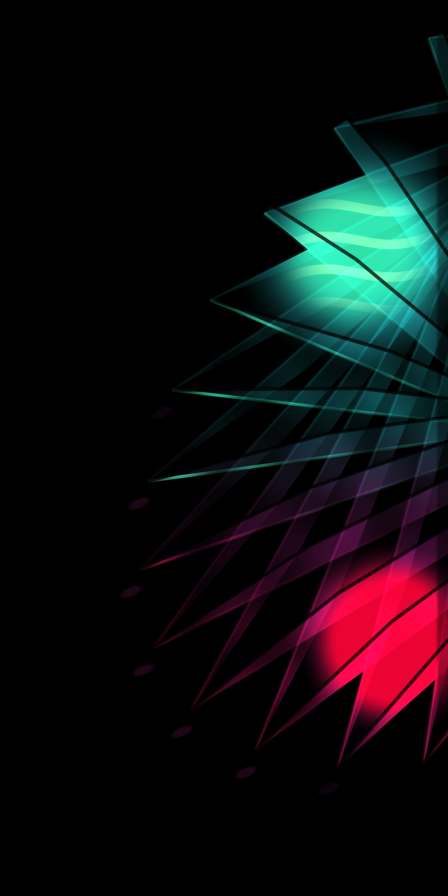
Write a WebGL 1 fragment shader that draws this background.

```glsl
precision highp float;
// A fan of crossing glass blades on black, lit by a mint glow above and a red glow below.
uniform vec2 u_resolution;

const vec3 TEAL = vec3(0.07, 0.38, 0.40);
const vec3 MINT = vec3(0.19, 0.88, 0.67);
const vec3 PLUM = vec3(0.29, 0.06, 0.24);
const vec3 PINK = vec3(0.80, 0.09, 0.41);
const vec3 RED = vec3(0.92, 0.01, 0.20);
const vec2 HUB = vec2(1.0, 0.958);

vec2 direction(float degrees) {
  float a = radians(degrees);
  return vec2(cos(a), sin(a));
}

float cross2(vec2 a, vec2 b) {
  return a.x * b.y - a.y * b.x;
}

// Soft coverage of the positive side of an edge.
float side(float d, float blur) {
  return smoothstep(-blur, blur, d);
}

float band(float d, float width, float blur) {
  return side(d, blur) * side(width - d, blur);
}

float line(float d, float width, float blur) {
  return 1.0 - smoothstep(width, width + 2.0 * blur, abs(d));
}

// Angle of a blade tip around the hub, in degrees from straight up.
float tipAngle(float i) {
  return 2.6 + 15.7 * i + 12.0 * pow(max(sin(i * 0.2856), 0.0), 3.0);
}

// The radius ripples and settles from the top of the fan to its foot.
vec2 tipPosition(float i) {
  float ripple = (0.073 + 0.174 * exp(-0.9 * i)) * cos(0.77 * i + 0.2);
  return HUB + (0.716 + ripple) * direction(90.0 + tipAngle(i));
}

// Blade colour by height: pink, plum, then teal.
vec3 bladeTint(float y) {
  vec3 low = mix(PINK, PLUM * 1.25, smoothstep(0.48, 0.82, y));
  return mix(low, TEAL * 0.85, smoothstep(0.80, 1.10, y));
}

vec3 mintGlow(vec2 p) {
  vec2 q = (p - vec2(0.80, 1.445)) * vec2(1.0, 1.05);
  float d = length(q);
  float ray = sin(q.y * 82.0 - q.x * 9.0 + 1.5 * sin(q.x * 17.0));
  float streak = smoothstep(0.45, 0.75, ray) * smoothstep(0.20, 0.07, d);
  vec3 color = mix(TEAL, MINT, smoothstep(0.23, 0.08, d));
  return (color + streak * vec3(0.28, 0.12, 0.08)) * smoothstep(0.29, 0.12, d);
}

vec3 redGlow(vec2 p) {
  float d = length((p - vec2(0.875, 0.57)) * vec2(1.0, 0.95));
  vec3 color = mix(PINK * 0.6, RED, smoothstep(0.19, 0.12, d));
  return color * smoothstep(0.215, 0.12, d);
}

// Dim tilted fleck beside a tip.
float fleck(vec2 q) {
  vec2 axis = direction(24.0);
  vec2 r = vec2(dot(q, axis), cross2(axis, q));
  return 1.0 - smoothstep(0.5, 1.0, length(r / vec2(0.032, 0.013)));
}

void main() {
  vec2 p = gl_FragCoord.xy / u_resolution.x;
  float blur = 0.8 / u_resolution.x;
  vec3 tint = bladeTint(p.y);
  vec3 rim = mix(PINK * 0.75, MINT, smoothstep(0.78, 0.98, p.y));
  float reach = mix(0.28, 1.0, smoothstep(0.30, 0.85, p.x));
  float inside = 0.0;
  vec3 blades = vec3(0.0);
  float shade = 1.0;

  for (int n = 0; n < 12; n++) {
    float i = float(n);
    vec2 q = p - tipPosition(i);
    vec2 dirA = direction(tipAngle(i) - 74.0 - 0.44 * i * i);
    vec2 dirB = direction(7.0 + 6.8 * i);
    float alongA = dot(q, dirA);
    float alongB = dot(q, dirB);
    float above = cross2(dirA, q);
    float below = cross2(q, dirB);
    float startA = side(alongA, blur);
    float startB = side(alongB, blur);

    // The glows shine only between the two edges of each tip.
    inside = max(inside, side(above, blur) * side(below, blur));

    // Rear blade, climbing to the right.
    float facet = 0.72 + 0.28 * sin(alongB * 31.0 + i * 1.7);
    float rear = band(below, min(0.10 * alongB, 0.042), blur) * startB;
    blades += tint * rear * reach * facet * 0.42;
    blades += tint * line(below, 0.0012, blur) * startB * reach * 0.35;

    // Front blade, blunt on the upper tips and sharp on the rest.
    float blunt = 0.036 * (1.0 - smoothstep(1.5, 2.8, i));
    float width = min(blunt + 0.125 * max(alongA, 0.0), 0.052);
    float front = band(above, width, blur) * startA;
    float sheen = 0.7 + 0.3 * sin(alongA * 23.0 + i * 2.3);
    blades *= 1.0 - 0.35 * front;
    blades += tint * front * reach * sheen * 0.62;

    // Dark seam on the far edge and a lit rim on the near edge.
    float seam = line(above - width, 0.0022, blur) * startA;
    shade *= 1.0 - 0.75 * seam;
    float lit = smoothstep(1.5, 3.0, i) * (1.0 - smoothstep(5.0, 8.0, i));
    float glint = exp(-2.6 * alongA) * (0.65 + 0.35 * sin(alongA * 37.0 + i));
    blades += rim * line(above, 0.0016, blur) * startA * glint * (0.22 + 0.75 * lit);

    float lower = smoothstep(3.0, 5.0, i) * (1.0 - smoothstep(9.0, 11.0, i));
    blades += PLUM * fleck(q + vec2(0.021, 0.050)) * lower * 0.38;
  }

  vec3 glow = (mintGlow(p) + redGlow(p)) * inside;
  vec3 color = (glow + blades * (1.0 - 0.55 * max(glow.r, glow.g))) * shade;
  // Dim the slim column at the hub side.
  color *= 1.0 - 0.45 * smoothstep(0.970, 0.982, p.x);
  gl_FragColor = vec4(min(color, 1.0), 1.0);
}
```
